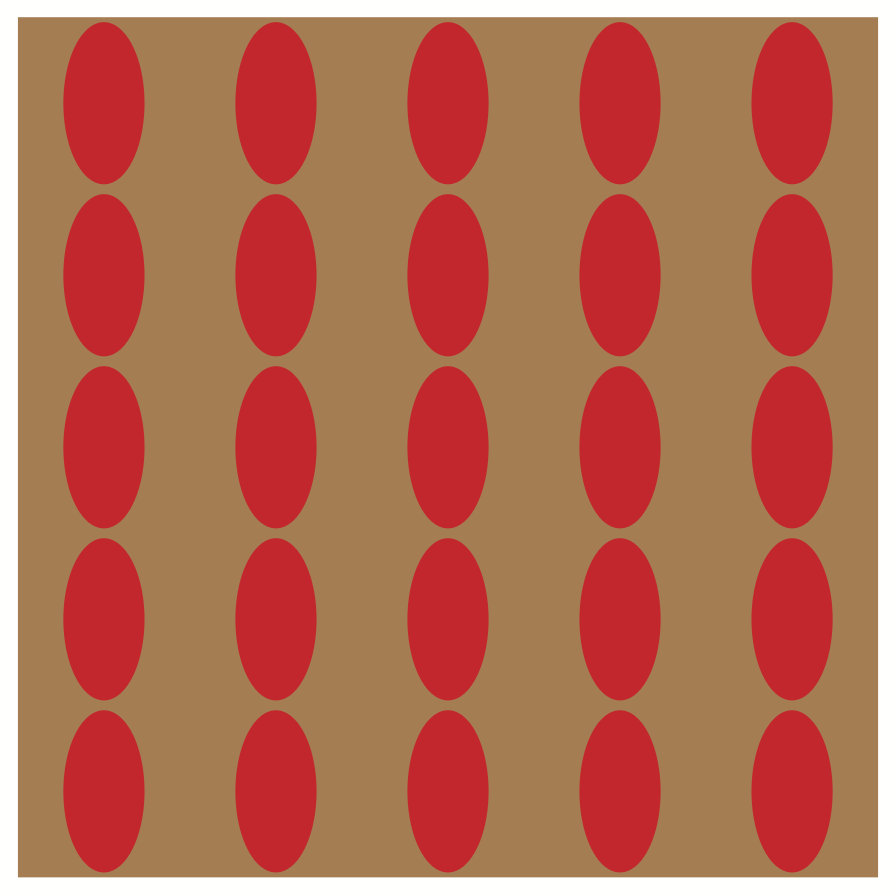
Give the GLSL for this pattern, as a WebGL 2 fragment shader.

```glsl
#version 300 es
precision highp float;
// A square tan panel with a white margin, holding a grid of upright red
// ellipses. The panel is folded into cells with fract, and one ellipse
// distance per cell is blended over the ground with a pixel-wide edge.

#define REPEATS 5.0
#define PANEL_SIZE 0.96
#define PANEL_CENTER vec2(0.5, 0.5008)
#define ELLIPSE_RADII vec2(0.0453, 0.0905)
#define PAPER_COLOR vec3(1.0, 1.0, 0.995)
#define GROUND_COLOR vec3(0.647, 0.490, 0.320)
#define ELLIPSE_COLOR vec3(0.761, 0.153, 0.176)

uniform vec2 u_resolution;
out vec4 fragColor;

// Signed distance to an axis-aligned box
float boxDistance(vec2 p, vec2 halfSize) {
    vec2 d = abs(p) - halfSize;
    return length(max(d, 0.0)) + min(max(d.x, d.y), 0.0);
}

// First-order signed distance to an ellipse
float ellipseDistance(vec2 p, vec2 radii) {
    float k = length(p / radii);
    float slope = length(p / (radii * radii));
    return k * (k - 1.0) / max(slope, 0.0001);
}

// Coverage of a shape, smoothed over one pixel
float coverage(float dist, float pixel) {
    return clamp(0.5 - dist / pixel, 0.0, 1.0);
}

void main() {
    float side = min(u_resolution.x, u_resolution.y);
    float pixel = 1.0 / side;
    vec2 uv = (gl_FragCoord.xy - 0.5 * u_resolution) / side + 0.5;
    vec2 p = uv - PANEL_CENTER;

    // Panel on paper
    float panel = coverage(boxDistance(p, vec2(0.5 * PANEL_SIZE)), pixel);
    vec3 color = mix(PAPER_COLOR, GROUND_COLOR, panel);

    // Repeated ellipses, one centred in each cell
    float pitch = PANEL_SIZE / REPEATS;
    vec2 cell = (fract(p / pitch + 0.5 * REPEATS) - 0.5) * pitch;
    float ellipse = coverage(ellipseDistance(cell, ELLIPSE_RADII), pixel);
    color = mix(color, ELLIPSE_COLOR, ellipse * panel);

    fragColor = vec4(color, 1.0);
}
```
